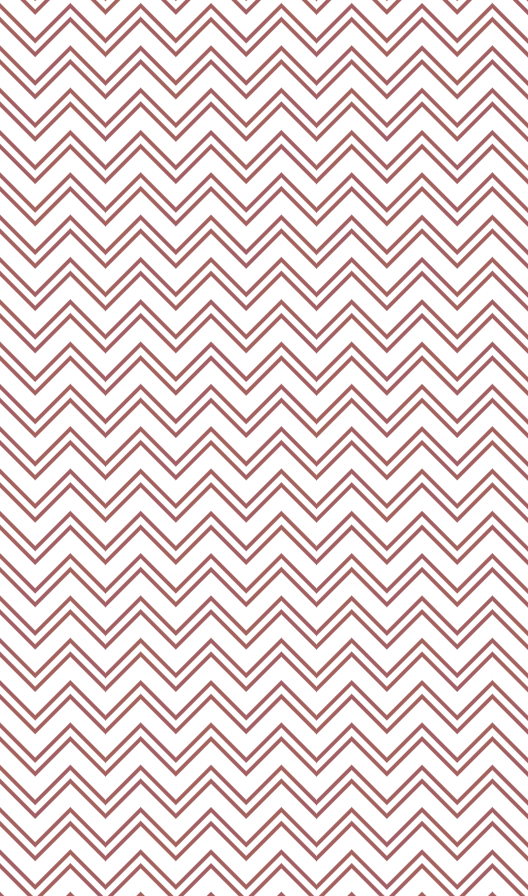
Reproduce this pattern procedurally as a WebGL 1 fragment shader.

```glsl
precision highp float;

uniform vec2 u_resolution;

// Lengths are fractions of the canvas height
const float ZIGZAG_PERIOD = 0.0785;
const float ZIGZAG_SLOPE = 1.0;
const float ROW_PERIOD = 0.04723;
const float FIRST_PEAK = 0.0063;
const float LINE_GAP = 0.0153;
const float LINE_WIDTH = 0.0042;
const float EDGE_PIXELS = 0.75;
const float TINT_AMOUNT = 0.012;
const vec3 PAPER = vec3(1.0);
const vec3 INK = vec3(0.64, 0.38, 0.38);

// Depth of the zigzag below its peaks, which sit at whole periods
float zigzagDepth(float x) {
  return ZIGZAG_SLOPE * abs(mod(x + 0.5 * ZIGZAG_PERIOD, ZIGZAG_PERIOD) - 0.5 * ZIGZAG_PERIOD);
}

// Distance to the nearest row of a line repeated down the canvas
float rowDistance(float y) {
  float offset = mod(y + 0.5 * ROW_PERIOD, ROW_PERIOD) - 0.5 * ROW_PERIOD;
  return abs(offset) / sqrt(1.0 + ZIGZAG_SLOPE * ZIGZAG_SLOPE);
}

// Faint drift between rosy and brownish ink
vec3 inkTint(vec2 p) {
  float drift = sin(p.x * 61.0 + p.y * 23.0) + 0.6 * sin(p.y * 97.0 - p.x * 38.0);
  return INK + TINT_AMOUNT * drift * vec3(0.3, 0.4, -0.8);
}

void main() {
  // Measured from the top left corner
  vec2 p = vec2(gl_FragCoord.x, u_resolution.y - gl_FragCoord.y) / u_resolution.y;

  // Straighten the zigzag, then measure to both lines of the pair
  float y = p.y - FIRST_PEAK - zigzagDepth(p.x);
  float lineDistance = min(rowDistance(y), rowDistance(y - LINE_GAP));

  float edge = EDGE_PIXELS / u_resolution.y;
  float coverage = 1.0 - smoothstep(-edge, edge, lineDistance - 0.5 * LINE_WIDTH);
  gl_FragColor = vec4(mix(PAPER, inkTint(p), coverage), 1.0);
}
```
